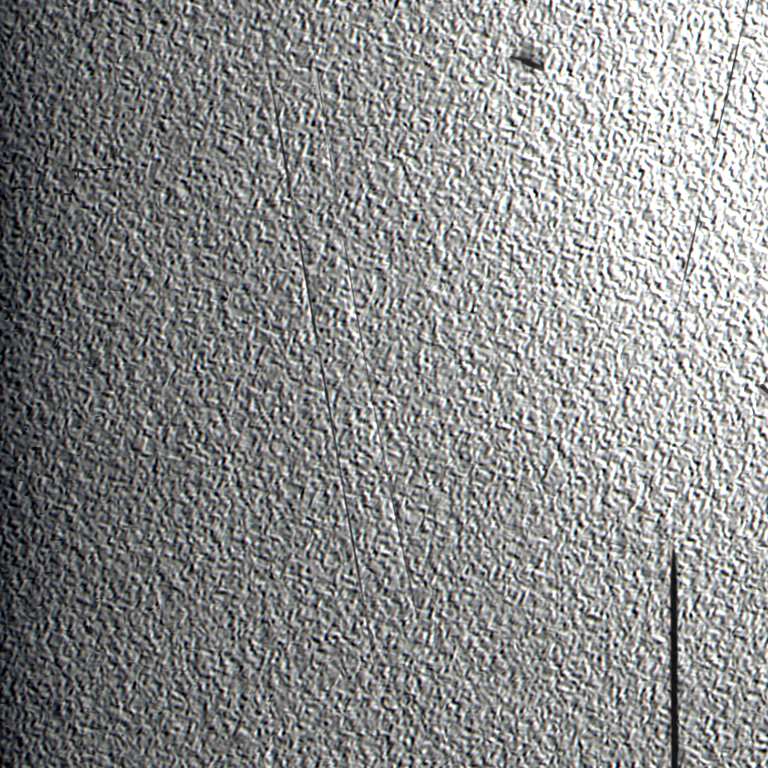
Reproduce this texture procedurally as a WebGL 1 fragment shader.

```glsl
precision highp float;
// Rough metal sheet under raking light: a noise height field is shaded by its
// slope, lit from the upper right, with slight colour fringes per channel.
// Long scratches, a deep cut, pits and a few dark fibres lie on top.
uniform vec2 u_resolution;

float hash(vec2 cell) {
  vec3 h = fract(cell.xyx * 0.1031);
  h += dot(h, h.yzx + 33.33);
  return fract((h.x + h.y) * h.z);
}

float noise(vec2 p) {
  vec2 i = floor(p), f = fract(p);
  f = f * f * (3.0 - 2.0 * f);
  return mix(mix(hash(i), hash(i + vec2(1, 0)), f.x),
             mix(hash(i + vec2(0, 1)), hash(i + vec2(1, 1)), f.x), f.y);
}

// Fine grain over gentle dents, on turned lattices so that no rows show
float height(vec2 p) {
  vec2 q = vec2(p.x * 205.0 - p.y * 76.0, p.y * 182.0 + p.x * 66.0);
  vec2 dents = vec2(q.x * 0.47 + q.y * 0.28, q.y * 0.47 - q.x * 0.28);
  vec2 grit = vec2(q.x * 1.2 - q.y * 0.9, q.y * 1.2 + q.x * 0.9);
  return noise(q + 40.0) + 0.34 * noise(dents + 191.0) + 0.3 * noise(grit + 391.0);
}

// Slope of the height field towards the light
float relief(vec2 p) {
  vec2 toLight = vec2(0.0021, 0.0010);
  return height(p - toLight) - height(p + toLight);
}

// Coverage of a line from a to b, tapered at both ends, with a chosen softness
float stroke(vec2 p, vec2 a, vec2 b, float halfWidth, float blur) {
  vec2 ab = b - a;
  float t = clamp(dot(p - a, ab) / dot(ab, ab), 0.0, 1.0);
  float soft = blur + 0.7 / u_resolution.y;
  float w = halfWidth * smoothstep(-0.03, 0.12, t) * smoothstep(1.0, 0.85, t);
  float ends = smoothstep(0.0, 0.04, t) * smoothstep(1.0, 0.75, t);
  return ends * (1.0 - smoothstep(w - soft, w + soft, distance(p, a + ab * t)));
}

float illumination(vec2 p) {
  vec2 glow = (p - vec2(0.97, 0.83)) / vec2(0.36, 0.48);
  return 0.35 + 0.13 * smoothstep(0.0, 0.5, p.x) + 0.09 * smoothstep(0.4, 1.0, p.x)
       + 0.05 * p.y + 0.32 * exp(-dot(glow, glow)) - 0.19 * exp(-p.x / 0.055);
}

void main() {
  vec2 p = gl_FragCoord.xy / u_resolution;

  // Bend the noise lattice a little
  vec2 warped = p + 0.004 * (vec2(noise(p * 75.0), noise(p * 75.0 + 70.0)) - 0.5);

  // Shaded grain, each channel sampled a little aside
  float light = illumination(p) + 0.04 * (noise(p * vec2(17.0, 13.0)) - 0.5);
  vec3 grain = vec3(relief(warped + vec2(0.0007, -0.0002)),
                    relief(warped),
                    relief(warped + vec2(-0.0003, 0.0009)));
  vec3 color = light + (0.20 + 0.80 * light) * grain;
  color += mix(vec3(-0.01, 0.0, 0.025), vec3(0.0, 0.004, -0.004), smoothstep(0.15, 0.45, color.g));

  // Small pits along the dim left side
  float pits = smoothstep(0.86, 0.97, noise(warped * 118.0 + 15.0)) * smoothstep(0.4, 0.0, p.x);
  color *= 1.0 - 0.75 * pits;

  // Bright burnished edges of the scratches, broken up by noise
  float broken = smoothstep(0.25, 0.7, noise(p * vec2(12.0, 24.0) + 5.0));
  vec2 bow = p + vec2(0.012 * sin(3.14159 * clamp(p.y, 0.0, 1.0)), 0.0);
  float shine = 0.7 * stroke(bow, vec2(0.381, 1.1), vec2(0.572, 0.06), 0.0036, 0.003)
              + 0.4 * stroke(bow, vec2(0.372, 1.1), vec2(0.560, 0.06), 0.0012, 0.001)
              + 0.5 * stroke(p, vec2(0.311, 1.1), vec2(0.510, 0.00), 0.0030, 0.003)
              + 0.5 * stroke(p, vec2(0.670, 1.05), vec2(0.830, 0.62), 0.0050, 0.003);
  color += 0.36 * shine * broken;

  // Thin dark scratches
  float worn = 0.45 + 0.55 * broken;
  float scratch = 0.85 * stroke(p, vec2(0.316, 1.1), vec2(0.512, 0.0), 0.0014, 0.0007);
  scratch = max(scratch, 0.65 * stroke(bow, vec2(0.380, 1.1), vec2(0.580, 0.04), 0.0010, 0.0007));
  scratch = max(scratch, 0.80 * stroke(p, vec2(0.998, 1.1), vec2(0.852, 0.47), 0.0013, 0.0007));
  scratch = max(scratch, 0.45 * stroke(p, vec2(0.780, 0.296), vec2(0.880, 0.274), 0.0012, 0.001));
  scratch = max(scratch, 0.50 * stroke(p, vec2(0.925, 0.254), vec2(1.050, 0.236), 0.0014, 0.001));
  color = mix(color, vec3(0.10, 0.10, 0.12), scratch * worn);

  // Dark fibres and the smudge around the largest one
  vec2 smudge = (p - vec2(0.688, 0.925)) / vec2(0.020, 0.016);
  color *= 1.0 - 0.4 * exp(-dot(smudge, smudge));
  float fibre = stroke(p, vec2(0.663, 0.926), vec2(0.697, 0.919), 0.0022, 0.0012);
  fibre = max(fibre, stroke(p, vec2(0.678, 0.922), vec2(0.709, 0.910), 0.0036, 0.0012));
  fibre = max(fibre, 0.8 * stroke(p, vec2(0.766, 0.806), vec2(0.786, 0.782), 0.0014, 0.001));
  fibre = max(fibre, 0.7 * stroke(p, vec2(0.668, 0.682), vec2(0.663, 0.635), 0.0012, 0.001));
  fibre = max(fibre, 0.8 * stroke(p, vec2(0.990, 0.500), vec2(1.010, 0.480), 0.0030, 0.001));
  color = mix(color, vec3(0.10, 0.10, 0.09), 0.9 * fibre);

  // Deep vertical cut
  float cut = stroke(p, vec2(0.877, 0.295), vec2(0.879, -0.15), 0.0045, 0.0015);
  color = mix(color, vec3(0.05, 0.05, 0.06), 0.95 * cut);

  gl_FragColor = vec4(clamp(color, 0.0, 1.0), 1.0);
}
```
